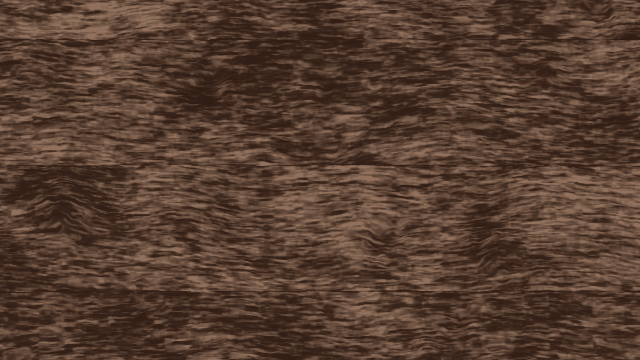
Give the GLSL for this texture, as a Shadertoy shader.

```glsl
#define PLANK_HEIGHT 0.35
#define SEAM_START 0.19
#define WAVE 0.05
#define GRAIN_CONTRAST 0.84
#define PATCH_CONTRAST 0.85
#define BASE_TONE 0.46
#define KNOTS 3
#define DARK_WOOD vec3(0.185, 0.11, 0.075)
#define LIGHT_WOOD vec3(0.57, 0.445, 0.365)

float hash(vec2 p) {
    vec3 q = fract(p.xyx * vec3(0.1031, 0.1030, 0.0973));
    q += dot(q, q.yzx + 33.33);
    return fract((q.x + q.y) * q.z);
}

float noise(vec2 p) {
    vec2 cell = floor(p), f = fract(p);
    f = f * f * (3.0 - 2.0 * f);
    return mix(mix(hash(cell), hash(cell + vec2(1, 0)), f.x),
               mix(hash(cell + vec2(0, 1)), hash(cell + vec2(1, 1)), f.x), f.y);
}

float fbm(vec2 p) {
    float sum = 0.0, weight = 0.53;
    for (int i = 0; i < 4; i++) {
        sum += weight * noise(p);
        p = p * 2.1 + vec2(17.3, 9.1);
        weight *= 0.5;
    }
    return sum;
}

// Bends the grain height around the knots of a plank; y holds their shade.
vec2 knotField(vec2 p, float plank) {
    vec2 field = vec2(0.0);
    for (int i = 0; i < KNOTS; i++) {
        vec2 seed = vec2(plank * 7.0 + 41.0, float(i) * 13.0 + 5.0);
        vec2 centre = vec2((float(i) + hash(seed)) * 0.6,
            SEAM_START + (plank + mix(0.2, 0.8, hash(seed + 3.7))) * PLANK_HEIGHT);
        float radius = mix(0.015, 0.035, hash(seed + 8.1));
        vec2 d = (p - centre) / radius;
        d += 1.2 * (vec2(noise(p * 45.0), noise(p * 45.0 + 50.0)) - 0.5);
        float r2 = dot(d, d);
        field.x += radius * 0.75 * exp(-0.3 * r2) * sign(hash(seed + 1.9) - 0.4);
        field.y += exp(-1.2 * r2) + 0.3 * exp(-0.12 * r2);
    }
    return field;
}

// Short fibres with crisp edges, from -0.5 to 0.5
float fibres(vec2 g, vec2 scale) {
    return smoothstep(0.2, 0.8, noise(g * scale)) - 0.5;
}

void mainImage(out vec4 fragColor, in vec2 fragCoord) {
    vec2 p = fragCoord / iResolution.y;

    // Horizontal planks with slightly uneven seams
    float seamY = p.y + 0.004 * (noise(vec2(p.x * 9.0, 4.0)) - 0.5);
    float row = (seamY - SEAM_START) / PLANK_HEIGHT;
    float plank = floor(row);
    float seamDistance = abs(row - floor(row + 0.5)) * PLANK_HEIGHT;
    vec2 shift = vec2(plank * 23.7 + 80.0, plank * 11.3 + 60.0);

    // Flowing grain coordinates with a slight ripple
    vec2 knots = knotField(p, plank);
    float bend = WAVE * (noise(p * vec2(2.6, 3.5) + shift) - 0.5)
               + 0.4 * WAVE * (noise(p * vec2(6.0, 8.0) + shift) - 0.5)
               + 0.08 * WAVE * (noise(p * vec2(40.0, 50.0) + shift) - 0.5);
    vec2 g = vec2(p.x + 0.02 * noise(p * 25.0), p.y + bend + knots.x) + shift;

    // Fibres of three sizes, broken by cross flecks
    float grain = 0.40 * fibres(g, vec2(16.0, 105.0))
                + 0.50 * fibres(g + 0.31, vec2(32.0, 165.0))
                + 0.35 * fibres(g + 0.73, vec2(65.0, 250.0));
    float flecks = noise(p * vec2(130.0, 110.0) + shift) - 0.5;
    float patches = fbm(vec2(p.x * 4.5, (p.y + bend) * 8.0) + shift);

    // Thin dark pores and worn blotches
    float pores = smoothstep(0.7, 0.86, noise(g * vec2(20.0, 135.0) + 70.0));
    float blotches = smoothstep(0.55, 0.75, fbm(p * vec2(6.0, 8.0) + shift + 90.0));

    float tone = BASE_TONE + 0.05 * cos(3.14159 * plank);
    tone += GRAIN_CONTRAST * grain + PATCH_CONTRAST * (patches - 0.5);
    tone += 0.2 * flecks;
    tone -= 0.3 * pores + 0.2 * blotches + 0.25 * knots.y;

    // Broken shadow along each seam
    float seam = 1.0 - smoothstep(0.001, 0.004, seamDistance);
    tone -= 0.4 * seam * smoothstep(0.2, 0.7, noise(vec2(p.x * 18.0, plank + 30.0)));

    // Deep tones fade out gradually, worn tops stay flat
    tone = tone < 0.2 ? 0.2 * exp((tone - 0.2) * 4.0) : min(tone, 1.0);
    fragColor = vec4(mix(DARK_WOOD, LIGHT_WOOD, tone), 1.0);
}
```
